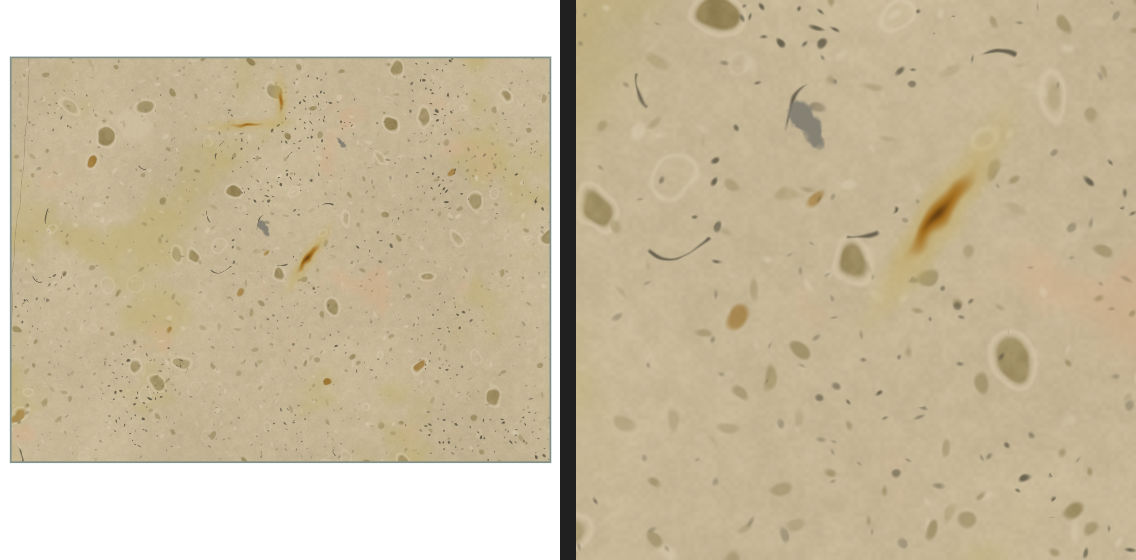
Left: the whole. Right: its middle third, enlarged.
A three.js fragment shader for this texture:

```glsl
// A framed slab of beige fossil limestone on a white ground.
// Cloudy noise tints the matrix; jittered cells scatter pebbles, shell rims,
// flecks, dark specks, broken arcs and rusty streaks over it.
varying vec2 vUv;

vec3 hash3(vec2 p) {
  vec3 q = fract(p.xyx * vec3(0.1031, 0.1030, 0.0973));
  q += dot(q, q.yxz + 33.33);
  return fract((q.xxy + q.yzz) * q.zyx);
}

float noise(vec2 p) {
  vec2 i = floor(p), f = fract(p);
  f = f * f * (3.0 - 2.0 * f);
  return mix(mix(hash3(i).x, hash3(i + vec2(1.0, 0.0)).x, f.x),
             mix(hash3(i + vec2(0.0, 1.0)).x, hash3(i + 1.0).x, f.x), f.y);
}

float fbm(vec2 p) {
  float sum = 0.0, amp = 0.5;
  for (int i = 0; i < 4; i++) {
    sum += amp * noise(p);
    p = p * 2.03 + 17.7;
    amp *= 0.5;
  }
  return sum / 0.9375;
}

mat2 rotation(float a) {
  float c = cos(a), s = sin(a);
  return mat2(c, s, -s, c);
}

// Nearest scattered ellipse: x is its signed distance, yzw its random traits.
vec4 grains(vec2 p, float cells, float share, float size, float aspect, float seed) {
  vec4 best = vec4(1.0, 0.0, 0.0, 0.0);
  for (int j = -1; j <= 1; j++) for (int i = -1; i <= 1; i++) {
    vec2 id = floor(p * cells) + vec2(float(i), float(j));
    vec3 place = hash3(id + seed), trait = hash3(id + seed + 71.0);
    if (place.z > share) continue;
    vec2 q = rotation(trait.x * 6.283) * (p - (id + 0.1 + 0.8 * place.xy) / cells);
    vec2 r = size * mix(0.35, 1.0, trait.y * trait.y) * vec2(1.0, aspect * mix(0.7, 1.3, trait.z));
    float d = (length(q / r) - 1.0) * r.y;
    if (d < best.x) best = vec4(d, trait.zxy);
  }
  return best;
}

// Distance to the nearest scattered circular arc.
float arcs(vec2 p, float cells, float share, float seed) {
  float best = 1.0;
  for (int j = -1; j <= 1; j++) for (int i = -1; i <= 1; i++) {
    vec2 id = floor(p * cells) + vec2(float(i), float(j));
    vec3 place = hash3(id + seed), trait = hash3(id + seed + 37.0);
    if (place.z > share) continue;
    vec2 q = rotation(trait.x * 6.283) * (p - (id + 0.2 + 0.6 * place.xy) / cells);
    float radius = mix(0.012, 0.038, trait.y);
    q.x += radius;
    float past = max(abs(atan(q.y, q.x)) - mix(0.25, 0.8, trait.z), 0.0) * radius;
    best = min(best, length(vec2(length(q) - radius, past)));
  }
  return best;
}

float fill(float d, float soft) { return 1.0 - smoothstep(-soft, soft, d); }

vec3 stone(vec2 p) {
  vec2 w = p + 0.006 * (vec2(noise(p * 70.0), noise(p * 70.0 + 31.0)) - 0.5);
  float cluster = smoothstep(0.5, 0.72, fbm(p * 9.0 + 5.0));

  // Matrix with clouds, ochre and pink stains, and fine grain
  vec3 col = vec3(0.77, 0.71, 0.585) + 0.07 * (fbm(p * 6.0) - 0.5);
  col += 0.045 * (fbm(p * 90.0) - 0.5) + 0.025 * (noise(p * 380.0) - 0.5);
  col = mix(col, vec3(0.75, 0.68, 0.43), 0.55 * smoothstep(0.58, 0.8, fbm(p * 7.0 + 40.0)));
  col = mix(col, vec3(0.83, 0.68, 0.54), 0.5 * smoothstep(0.66, 0.82, fbm(p * 10.0 + 83.0)));
  vec4 patchy = grains(w, 5.0, 0.25, 0.07, 0.7, 11.0);
  col = mix(col, vec3(0.83, 0.77, 0.66), 0.5 * fill(patchy.x + 0.03 * (fbm(p * 40.0) - 0.5), 0.008));

  // Pale flecks and hollow shell rims
  vec4 fleck = grains(w, 42.0, 0.4, 0.0065, 0.5, 23.0);
  col = mix(col, vec3(0.86, 0.81, 0.70), 0.55 * fleck.y * fill(fleck.x, 0.0015));
  vec4 shell = grains(w, 15.0, 0.35, 0.017, 0.75, 47.0);
  col = mix(col, vec3(0.87, 0.82, 0.71), 0.55 * shell.z * fill(abs(shell.x) - 0.001, 0.0018));

  // Olive and amber pebbles, the large ones wearing a pale rim
  vec4 pebble = grains(w, 15.0, 0.36, 0.018, 0.65, 59.0);
  vec3 pebbleCol = mix(vec3(0.69, 0.63, 0.47), vec3(0.55, 0.48, 0.30), pebble.y);
  pebbleCol = mix(pebbleCol, vec3(0.59, 0.43, 0.16), step(0.82, pebble.z));
  pebbleCol += 0.12 * (fbm(p * 130.0) - 0.5);
  col = mix(col, vec3(0.85, 0.79, 0.67), 0.6 * step(0.4, pebble.w) * fill(abs(pebble.x - 0.003) - 0.001, 0.0015));
  col = mix(col, pebbleCol, mix(0.55, 0.9, pebble.y) * fill(pebble.x, 0.0015));
  vec4 crumb = grains(w, 38.0, 0.32, 0.0065, 0.6, 97.0);
  col = mix(col, vec3(0.60, 0.54, 0.38), (0.25 + 0.55 * crumb.y) * fill(crumb.x, 0.0013));

  // Dark specks, thicker in clusters, and broken dark arcs
  vec4 speck = grains(w, 85.0, 0.1 + 0.3 * cluster, 0.0034, 0.6, 131.0);
  col = mix(col, vec3(0.34, 0.32, 0.25), (0.3 + 0.55 * cluster) * fill(speck.x, 0.001));
  float broken = smoothstep(0.36, 0.5, noise(p * 75.0 + 9.0));
  float arc = arcs(w, 9.0, 0.3, 151.0);
  col = mix(col, vec3(0.32, 0.30, 0.24), 0.8 * broken * fill(arc - 0.0016 * noise(p * 120.0), 0.0011));

  // Ragged grey fossils and rusty streaks with a yellow halo
  vec4 fossil = grains(w, 6.0, 0.13, 0.022, 0.35, 173.0);
  col = mix(col, vec3(0.48, 0.47, 0.43), 0.85 * fill(fossil.x + 0.012 * (fbm(p * 85.0) - 0.45), 0.0015));
  vec4 rust = grains(w, 5.0, 0.16, 0.03, 0.2, 199.0);
  col = mix(col, vec3(0.76, 0.66, 0.34), 0.5 * fill(rust.x - 0.006, 0.009));
  col = mix(col, vec3(0.62, 0.40, 0.08), 0.9 * fill(rust.x, 0.0025));
  col = mix(col, vec3(0.34, 0.20, 0.06), 0.75 * fill(rust.x + 0.003, 0.0015));

  // Hairline vein wandering down the left side
  float vein = abs(p.x - 0.015 - 0.034 * smoothstep(0.3, 0.9, p.y) - 0.012 * (fbm(vec2(p.y * 14.0, 3.0)) - 0.5));
  return mix(col, vec3(0.52, 0.45, 0.33), 0.5 * step(0.42, p.y) * fill(vein - 0.0005, 0.001));
}

void main() {
  // Slab rectangle, thin grey-green frame, white surround
  vec2 edge = abs(vUv - vec2(0.501, 0.536)) - vec2(0.4835, 0.363);
  float d = max(edge.x, edge.y);
  vec3 col = mix(stone(vUv), vec3(0.51, 0.57, 0.54), smoothstep(-0.0042, -0.0022, d));
  gl_FragColor = vec4(mix(col, vec3(1.0), smoothstep(-0.001, 0.001, d)), 1.0);
}
```
